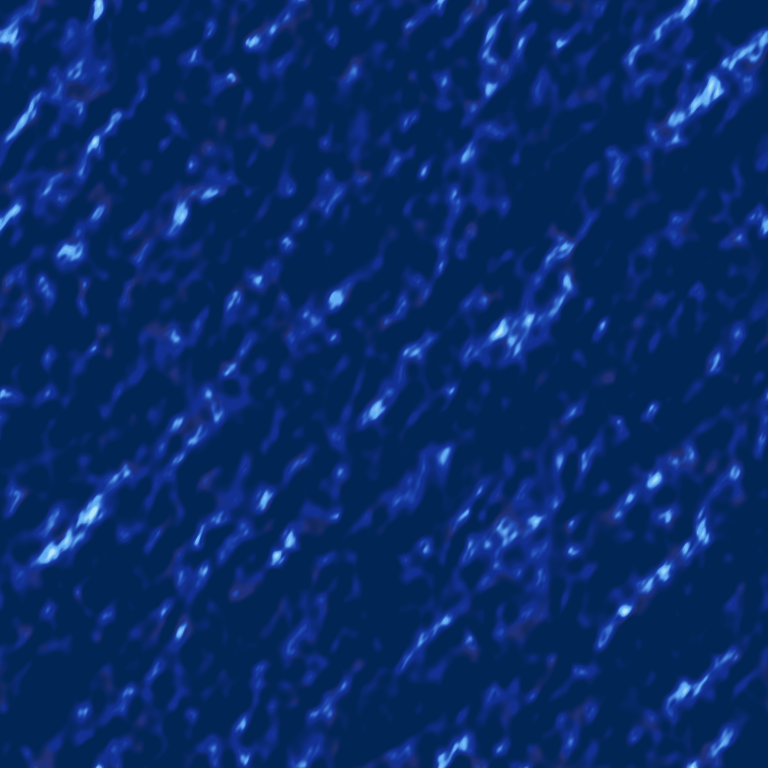
Give the GLSL for this texture, as a three.js fragment shader.

```glsl
// Deep blue water with slanted chains of glowing grains and tiny pale glints.
// Wrapping gradient noises, sheared by whole numbers so that they still tile,
// are summed to a field of unit spread, which a colour ramp turns to light.

varying vec2 vUv;

vec2 hash2(vec2 p) {
  vec3 h = fract(p.xyx * vec3(0.1031, 0.1030, 0.0973));
  h += dot(h, h.yzx + 33.33);
  return fract((h.xx + h.yz) * h.zy);
}

// Slope of one lattice corner, dotted with the offset from it
float corner(vec2 cell, vec2 offset, vec2 repeats, float seed) {
  vec2 slope = 2.0 * hash2(mod(cell, repeats) + 19.0 * seed) - 1.0;
  return dot(slope, offset);
}

// Tiling gradient noise of about unit deviation; a lean of 1 slants it up right
float noise(vec2 uv, vec2 repeats, float lean, float seed) {
  vec2 q = repeats * vec2(uv.x, uv.y - lean * uv.x) + 0.37 * seed;
  vec2 cell = floor(q);
  vec2 f = q - cell;
  vec2 blend = f * f * f * (f * (f * 6.0 - 15.0) + 10.0);
  vec2 e = vec2(1.0, 0.0);
  float low = mix(corner(cell, f, repeats, seed),
                  corner(cell + e.xy, f - e.xy, repeats, seed), blend.x);
  float high = mix(corner(cell + e.yx, f - e.yx, repeats, seed),
                   corner(cell + e.xx, f - e.xx, repeats, seed), blend.x);
  return 5.67 * mix(low, high, blend.y);
}

float ramp(float from, float to, float x) {
  return clamp((x - from) / (to - from), 0.0, 1.0);
}

vec3 waterColour(float light) {
  vec3 c = vec3(0.005, 0.147, 0.335);
  c = mix(c, vec3(0.04, 0.16, 0.44), ramp(-0.1, 0.6, light));
  c = mix(c, vec3(0.07, 0.19, 0.57), ramp(0.6, 1.15, light));
  c = mix(c, vec3(0.12, 0.29, 0.70), ramp(1.35, 1.85, light));
  c = mix(c, vec3(0.24, 0.46, 0.81), ramp(1.85, 2.25, light));
  c = mix(c, vec3(0.38, 0.67, 0.95), ramp(2.25, 2.7, light));
  return mix(c, vec3(0.70, 0.90, 0.97), ramp(2.9, 3.9, light));
}

void main() {
  // Slight warp so that the chains wander
  vec2 warp = vec2(noise(vUv, vec2(11.0), 0.0, 1.0), noise(vUv, vec2(11.0), 0.0, 2.0));
  vec2 uv = vUv + 0.002 * warp;

  // Slanted bands, thin threads, and the small grains that break them into chains
  float bands = 0.44 * noise(uv, vec2(5.0, 12.0), 1.0, 3.0)
              + 0.50 * noise(uv, vec2(10.0, 23.0), 1.0, 4.0);
  float threads = 0.15 * (0.8 - abs(noise(uv, vec2(17.0, 19.0), 1.0, 5.0))) / 0.6;
  float grains = 0.48 * noise(uv, vec2(33.0, 31.0), 1.0, 6.0)
               + 0.50 * noise(uv, vec2(47.0, 39.0), 0.0, 7.0);
  float light = bands + threads + grains;

  // Fine glints, only inside the bright grains
  float glint = noise(uv, vec2(97.0, 89.0), 1.0, 8.0);
  light += 0.36 * glint * smoothstep(0.9, 2.5, light);

  // Some faint grains turn a dull violet
  float violet = smoothstep(0.6, 1.8, noise(uv, vec2(23.0), 0.0, 9.0));
  violet *= ramp(0.2, 0.9, light) * (1.0 - ramp(1.2, 1.9, light));

  vec3 colour = waterColour(light) + violet * vec3(0.05, 0.0, -0.09);
  gl_FragColor = vec4(colour, 1.0);
}
```
